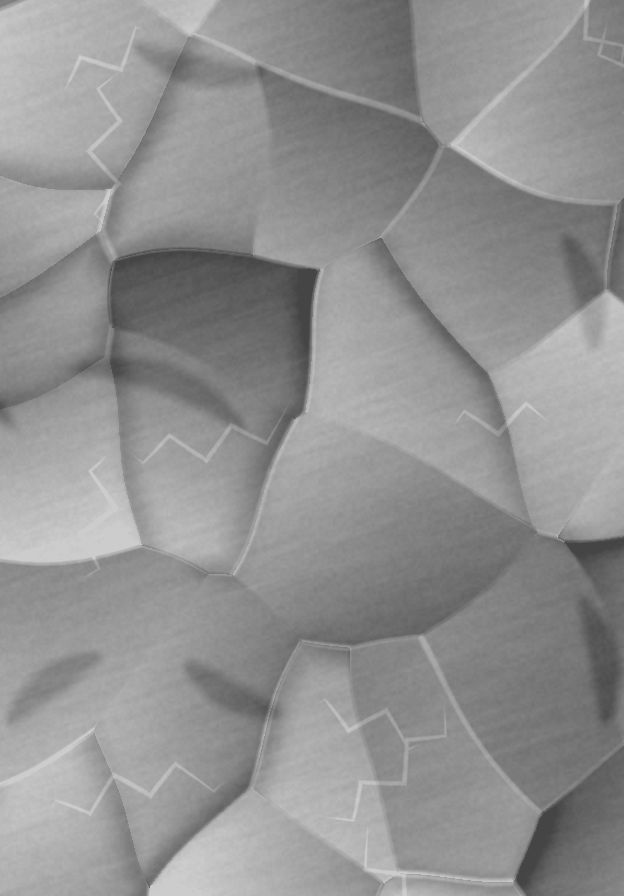
Reproduce this texture procedurally as a Shadertoy shader.

```glsl
// Graphite study of folded facets: warped cellular noise gives shaded planes,
// whose shared borders become soft dark seams or thin erased highlights.
// Tapered marks, slanted hatching and paper grain finish the surface.

#define FACETS 5.2
#define BASE_TONE 0.635
#define TONE_SPREAD 0.19
#define SHADE_SLOPE 0.19
#define SEAM_DEPTH 0.21
#define SEAM_WIDTH 0.014
#define LIGHT_GAIN 0.15
#define LIGHT_WIDTH 0.0032
#define EDGE_BLUR 0.0035
#define HATCH 0.045
#define GRAIN 0.045

vec2 hash2(vec2 p) {
    vec3 q = fract(p.xyx * vec3(0.1031, 0.1030, 0.0973));
    q += dot(q, q.yzx + 33.33);
    return fract((q.xx + q.yz) * q.zy);
}

mat2 turn(float a) {
    return mat2(cos(a), sin(a), -sin(a), cos(a));
}

float valueNoise(vec2 p) {
    vec2 i = floor(p), f = fract(p);
    f = f * f * (3.0 - 2.0 * f);
    float low = mix(hash2(i).x, hash2(i + vec2(1, 0)).x, f.x);
    float high = mix(hash2(i + vec2(0, 1)).x, hash2(i + 1.0).x, f.x);
    return mix(low, high, f.y);
}

// Layered sines bend the straight cell borders into drawn curves
vec2 bend(vec2 p) {
    p += 0.024 * sin(p.yx * vec2(11.0, 9.0) + vec2(0.7, 2.1));
    return p + 0.007 * sin(p.yx * vec2(27.0, 23.0) + vec2(1.9, 0.4));
}

vec2 site(vec2 id) {
    return id + hash2(id + 17.0);
}

// Plane tone with a graded shadow across it; q is in cell units
float facetTone(vec2 id, vec2 q) {
    vec2 h = hash2(id + 61.0), k = hash2(id + 93.0);
    float tone = BASE_TONE + TONE_SPREAD * (h.x - 0.5);
    tone -= 0.13 * step(0.8, k.x);
    vec2 slope = turn(6.2832 * h.y) * vec2(SHADE_SLOPE * (0.4 + k.y), 0.0);
    return tone + dot(q - site(id), slope);
}

float facets(vec2 p) {
    vec2 q = turn(0.35) * bend(p) * FACETS + 3.0;
    vec2 cell = floor(q), own = cell;
    float nearest = 1e3;
    for (int j = -2; j <= 2; j++)
    for (int i = -2; i <= 2; i++) {
        vec2 id = cell + vec2(i, j);
        float d = length(q - site(id));
        if (d < nearest) { nearest = d; own = id; }
    }
    // Borders: keyed by the pair of cells, so both sides agree
    float border = 1e3, seam = 0.0, light = 0.0;
    vec2 other = own;
    for (int j = -2; j <= 2; j++)
    for (int i = -2; i <= 2; i++) {
        vec2 id = own + vec2(i, j);
        if (i == 0 && j == 0) continue;
        vec2 a = site(own), b = site(id);
        float d = dot(0.5 * (a + b) - q, normalize(b - a)) / FACETS;
        if (d < border) { border = d; other = id; }
        vec2 key = hash2(own + id + 141.0);
        float pressure = 0.35 + 0.65 * valueNoise(p * 9.0 + key * 40.0);
        float side = hash2(own).x < hash2(id).x ? 1.0 : 0.3;
        float spread = SEAM_WIDTH * (0.5 + side);
        seam = max(seam, step(key.x, 0.42) * side * pressure * exp(-d * d / (spread * spread)));
        float line = 1.0 - smoothstep(0.3, 1.5, d / (LIGHT_WIDTH * (0.4 + pressure)));
        light = max(light, step(key.y, 0.42) * pressure * line);
    }
    float tone = facetTone(own, q);
    float shared = 0.5 * (tone + facetTone(other, q));
    tone = mix(shared, tone, smoothstep(0.0, EDGE_BLUR, border));
    return tone - SEAM_DEPTH * seam + LIGHT_GAIN * light;
}

// Scattered tapered strokes, arched by arc and kinked by zigzag
float marks(vec2 p, float scale, float seed, float width, float arc, float zigzag) {
    vec2 q = p * scale + seed, cell = floor(q);
    float ink = 0.0;
    for (int j = -1; j <= 1; j++)
    for (int i = -1; i <= 1; i++) {
        vec2 id = cell + vec2(i, j);
        vec2 h = hash2(id + seed), k = hash2(id + seed + 7.0);
        vec2 v = turn(6.2832 * k.x) * (q - id - h);
        v.y += arc * v.x * v.x + zigzag * abs(fract(v.x * 2.6 + h.x) - 0.5);
        float reach = 0.3 + 0.35 * h.y;
        float taper = 1.0 - v.x * v.x / (reach * reach);
        float edge = abs(v.y) - width * taper;
        float stroke = 1.0 - smoothstep(-0.5 * width, 0.7 * width, edge);
        ink = max(ink, step(k.y, 0.42) * stroke * smoothstep(0.0, 0.4, taper));
    }
    return ink;
}

void mainImage(out vec4 fragColor, in vec2 fragCoord) {
    vec2 p = fragCoord / iResolution.y;
    float tone = facets(p);
    tone -= 0.12 * marks(p, 4.6, 23.0, 0.07, 0.5, 0.0);
    tone += 0.10 * marks(p, 5.5, 58.0, 0.017, 0.3, 0.35);

    // Broad smudges, slanted pencil hatching and paper tooth
    tone += 0.018 * (sin(p.x * 7.0 + 2.0 * sin(p.y * 5.0)) + sin(p.y * 8.0 - p.x * 4.0));
    vec2 s = turn(-0.32) * p;
    float hatch = 0.6 * valueNoise(s * vec2(14.0, 130.0)) + 0.4 * valueNoise(s * vec2(35.0, 260.0));
    float tooth = 0.5 * valueNoise(p * 190.0) + 0.5 * valueNoise(p * 370.0 + 9.0);
    tone += HATCH * (hatch - 0.5) + GRAIN * (tooth - 0.5);

    fragColor = vec4(vec3(clamp(tone, 0.27, 0.8)), 1.0);
}
```
